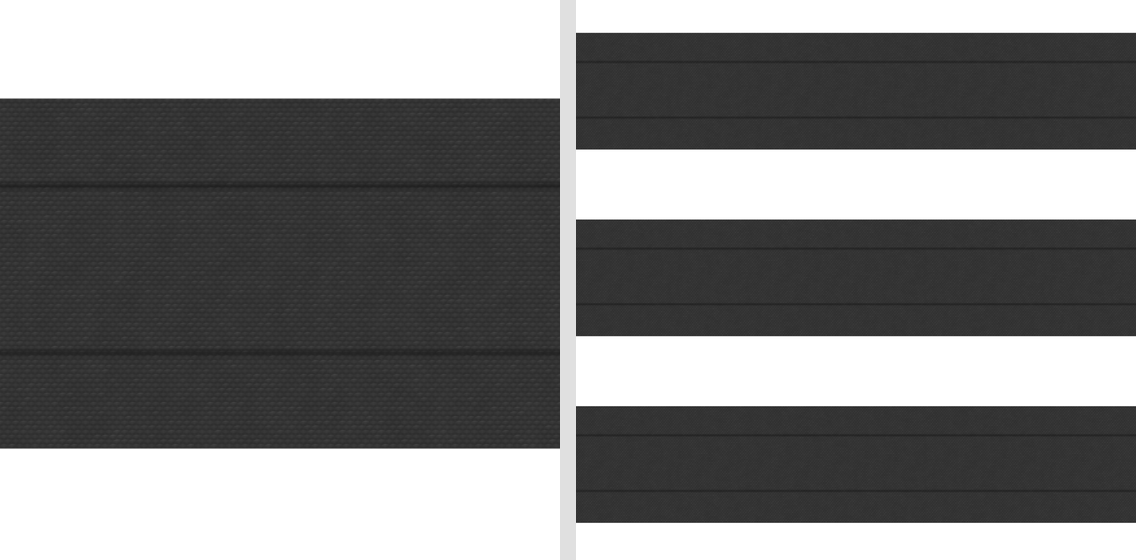
Left, the tile; right, the same tile 3 across and 3 down.
Write a Shadertoy shader that draws this texture.

```glsl
// Charcoal woven cloth band across a white ground, crossed by two dark creases.
// Staggered rows of small raised stitches are shaded as tilted ovals; a per-stitch
// hash and layered sines with whole frequencies vary them and wrap at the edges.

const float TAU = 6.2831853;

float hash(vec2 cell) {
    vec3 p = fract(vec3(cell.xyx) * 0.1031);
    p += dot(p, p.yzx + 33.33);
    return fract((p.x + p.y) * p.z);
}

// Slow unevenness of the cloth, periodic over the canvas
float wear(vec2 uv) {
    vec2 a = TAU * uv;
    return 0.4 * sin(7.0 * a.x + 2.0 * sin(3.0 * a.y))
         + 0.3 * sin(19.0 * a.x + sin(5.0 * a.y) + 1.3)
         + 0.3 * sin(13.0 * a.y + 2.0 * sin(4.0 * a.x));
}

// Brightness of the staggered stitches
float weave(vec2 uv) {
    vec2 count = vec2(72.0, 120.0);
    vec2 grid = uv * count;
    grid.x += 0.5 * mod(floor(grid.y), 2.0);
    vec2 cell = mod(floor(grid), count);
    vec2 p = fract(grid) - 0.5;
    float random = hash(cell);

    // Raised oval, slightly tilted, with a lit upper edge and a shaded lower one
    p.y -= 0.25 * p.x * (random - 0.2);
    float raised = 1.0 - smoothstep(0.2, 0.55, length(p * vec2(0.9, 1.1)));
    float lit = raised * smoothstep(-0.15, 0.3, p.y);
    float shade = 0.186 + 0.028 * raised + lit * mix(0.005, 0.045, random * random);

    // Fine vertical warp threads and grain
    shade += 0.005 * cos(TAU * 144.0 * uv.x);
    return shade + 0.008 * (hash(cell + 151.0) - 0.5);
}

// Soft dark fold with a narrow core
float crease(float y, float center) {
    float d = abs(y - center);
    return 0.16 * (1.0 - smoothstep(0.004, 0.011, d))
         + 0.14 * (1.0 - smoothstep(0.0, 0.005, d));
}

void mainImage(out vec4 fragColor, in vec2 fragCoord) {
    vec2 uv = fragCoord / iResolution.xy;
    float pixel = 1.0 / iResolution.y;

    float shade = weave(uv) + 0.005 * wear(uv);
    shade *= 1.0 - crease(uv.y, 0.668) - crease(uv.y, 0.370);

    // Thin dark hems along both borders of the cloth
    float inside = min(uv.y - 0.199, 0.824 - uv.y);
    shade *= 0.9 + 0.1 * smoothstep(0.0, 0.004, inside);

    float cloth = smoothstep(-pixel, pixel, inside);
    fragColor = vec4(mix(vec3(1.0), vec3(shade), cloth), 1.0);
}
```
